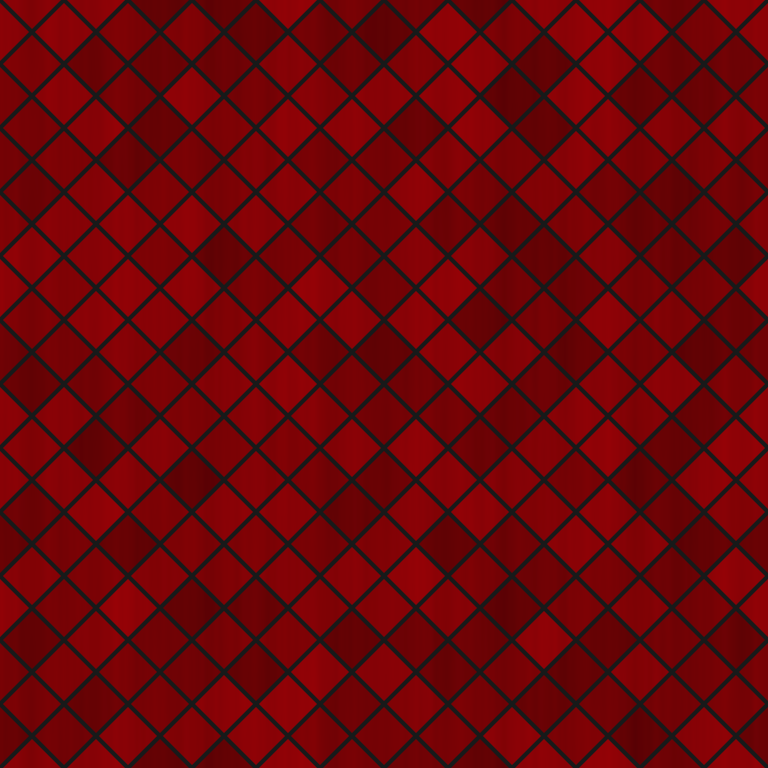
Give the GLSL for this pattern, as a three.js fragment shader.

```glsl
varying vec2 vUv;

const float REPEATS = 12.0;         // diamonds across and up
const float LINE_WIDTH = 0.092;     // share of the spacing between lines
const vec3 LINE_COLOR = vec3(0.092, 0.100, 0.100);
const vec3 RED_TINT = vec3(1.0, 0.016, 0.042);
const float BRIGHT_RED = 0.555;     // red level of the lightest diamond
const float TILE_RANGE = 0.175;     // how far the darkest diamond falls below it
const float TILE_SKEW = 1.35;       // above 1 makes dark diamonds rarer
const float STREAK_DEPTH = 0.036;
const float TAU = 6.2831853;

float hash(vec2 cell) {
  vec3 p = fract(vec3(cell.xyx) * vec3(0.1031, 0.1030, 0.0973) + 0.317);
  p += dot(p, p.yzx + 33.33);
  return fract((p.x + p.y) * p.z);
}

// Vertical streaks: whole-frequency sines that fade slowly with height
float streaks(vec2 uv) {
  vec2 t = TAU * uv;
  float sum = 0.40 * sin(5.0 * t.x + 2.6 + 0.5 * sin(t.y));
  sum += 0.45 * sin(13.0 * t.x + 1.1 + 0.8 * sin(2.0 * t.x + 0.4))
       * (0.7 + 0.3 * sin(2.0 * t.y + 3.0 * t.x));
  sum += 0.35 * sin(23.0 * t.x + 4.2 + 1.3 * sin(3.0 * t.x))
       * (0.6 + 0.4 * sin(3.0 * t.y + 5.0 * t.x));
  sum += 0.20 * sin(47.0 * t.x + 0.7 + 1.6 * sin(7.0 * t.x))
       * (0.5 + 0.5 * sin(2.0 * t.y - 7.0 * t.x));
  sum += 0.10 * sin(89.0 * t.x + 2.0 * sin(11.0 * t.x));
  return sum;
}

// Wrapped centre of a diamond, so opposite edges share the same one
vec2 diamondCentre(vec2 diagonal) {
  vec2 cell = floor(diagonal);
  vec2 centre = 0.5 * vec2(cell.x + cell.y + 1.0, cell.x - cell.y);
  return mod(centre, REPEATS);
}

// Coverage of both diagonal line families
float latticeMask(vec2 diagonal) {
  vec2 toLine = abs(fract(diagonal + 0.5) - 0.5);
  float distanceToLine = min(toLine.x, toLine.y);
  float pixel = length(vec2(dFdx(diagonal.x), dFdy(diagonal.x)));
  float edge = 0.5 * LINE_WIDTH;
  return 1.0 - smoothstep(edge - 0.6 * pixel, edge + 0.6 * pixel, distanceToLine);
}

void main() {
  vec2 diagonal = REPEATS * vec2(vUv.x + vUv.y, vUv.x - vUv.y);

  // Diamond fill: one shade each, with streaks running across them
  float darkness = pow(hash(2.0 * diamondCentre(diagonal)), TILE_SKEW);
  float red = BRIGHT_RED - TILE_RANGE * darkness + STREAK_DEPTH * streaks(vUv);

  vec3 color = mix(red * RED_TINT, LINE_COLOR, latticeMask(diagonal));
  gl_FragColor = vec4(color, 1.0);
}
```
